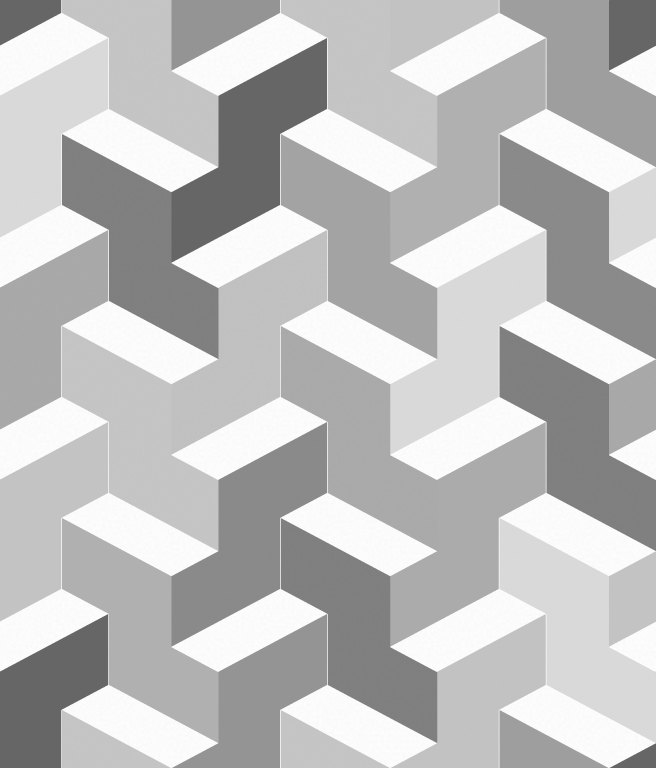
Write a Shadertoy shader that draws this pattern.

```glsl
#define ROWS 4.0          // blocks down the canvas
#define COL_WIDTH 1.1395  // column pitch, in row heights
#define SLOPE 0.532       // rise of the slanted edges
#define NARROW 0.245      // sideways step of a folded face
#define TOP_SHADE 0.985
#define GRAIN 0.014       // paper texture on the tops
#define GRAIN_FREQ 62.0
#define SAMPLES 4         // antialiasing samples per axis

// Face greys: 3 columns of 4 rows for each of the two mirrored families
const float FACE_SHADES[24] = float[24](
    0.50, 0.77, 0.69, 0.77,  0.64, 0.665, 0.50, 0.77,  0.54, 0.50, 0.85, 0.62,
    0.40, 0.755, 0.54, 0.58, 0.85, 0.66, 0.765, 0.40,  0.69, 0.85, 0.67, 0.76);

vec2 hashGradient(vec2 cell) {
    vec3 h = fract(cell.xyx * vec3(0.1031, 0.1030, 0.0973));
    h += dot(h, h.yzx + 33.33);
    float angle = 6.2832 * fract((h.x + h.y) * h.z);
    return vec2(cos(angle), sin(angle));
}

float gradientNoise(vec2 p) {
    vec2 i = floor(p), f = fract(p);
    vec2 w = f * f * f * (f * (f * 6.0 - 15.0) + 10.0);
    vec2 e = vec2(1, 0);
    return mix(
        mix(dot(hashGradient(i), f), dot(hashGradient(i + e), f - e), w.x),
        mix(dot(hashGradient(i + e.yx), f - e.yx), dot(hashGradient(i + 1.0), f - 1.0), w.x),
        w.y);
}

// Returns (shade, 1 on a top face); p is in row heights, y pointing down
vec2 blockSurface(vec2 p) {
    float halfCol = 0.5 * COL_WIDTH;
    float topHeight = 2.0 * SLOPE * NARROW;
    float foldHeight = 0.5 * (1.0 - topHeight);

    for (int family = 0; family < 2; family++) {
        // The second family is a mirrored copy, half a row higher
        vec2 q = family == 0 ? p - vec2(0.323, 0.698)
                             : vec2(1.703 - p.x, p.y - 0.198);
        float col = floor(q.x / COL_WIDTH);
        float u = q.x - col * COL_WIDTH;

        // Shear so the slanted edges become level, then split into rows
        float sheared = q.y - SLOPE * u;
        float row = floor(sheared + topHeight);
        float v = sheared - row;

        // Top: a parallelogram between the two slopes
        float cross = v + 2.0 * SLOPE * u;
        if (v < 0.0 && cross >= 0.0 && cross <= SLOPE * COL_WIDTH)
            return vec2(TOP_SHADE, 1.0);

        // Face: two leaning panels, the lower one stepped sideways
        float across = u - NARROW * step(foldHeight, v);
        if (v >= 0.0 && across >= 0.0 && across <= halfCol) {
            int c = int(mod(col + 0.5, 3.0));
            int r = int(mod(row + 0.5, 4.0));
            return vec2(FACE_SHADES[family * 12 + c * 4 + r], 0.0);
        }
    }
    return vec2(TOP_SHADE, 1.0);
}

void mainImage(out vec4 fragColor, in vec2 fragCoord) {
    float scale = ROWS / iResolution.y;
    vec2 p = vec2(fragCoord.x, iResolution.y - fragCoord.y) * scale;

    // Average a grid of samples to smooth the edges
    vec2 surface = vec2(0.0);
    for (int y = 0; y < SAMPLES; y++)
        for (int x = 0; x < SAMPLES; x++) {
            vec2 offset = (vec2(x, y) + 0.5) / float(SAMPLES) - 0.5;
            surface += blockSurface(p + offset * scale);
        }
    surface /= float(SAMPLES * SAMPLES);

    float grain = GRAIN * gradientNoise(p * GRAIN_FREQ) * mix(0.25, 1.0, surface.y);
    fragColor = vec4(vec3(surface.x + grain), 1.0);
}
```
